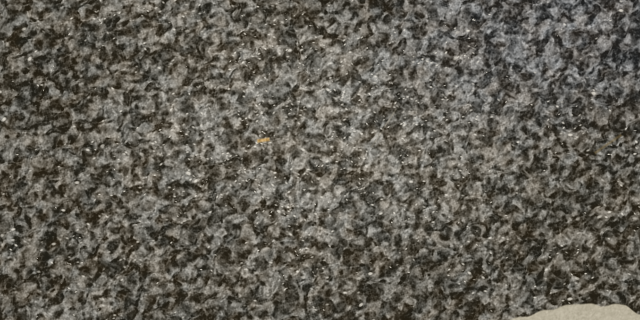
This texture is drawn by a WebGL 1 fragment shader. Its source:

```glsl
precision highp float;
uniform vec2 u_resolution;

float hash(vec2 p) {
  return fract(sin(dot(p, vec2(127.1, 311.7))) * 43758.5453);
}

float noise(vec2 p) {
  vec2 i = floor(p), f = fract(p);
  f = f * f * (3.0 - 2.0 * f);
  return mix(mix(hash(i), hash(i + vec2(1, 0)), f.x),
             mix(hash(i + vec2(0, 1)), hash(i + vec2(1, 1)), f.x), f.y);
}

// Turns a point into a frame tilted by angle a
mat2 tilted(float a) {
  return mat2(cos(a), -sin(a), sin(a), cos(a));
}

// Soft-edged tilted sliver
float sliver(vec2 p, vec2 center, float angle, vec2 halfSize, float blur) {
  vec2 d = abs(tilted(angle) * (p - center)) - halfSize;
  return 1.0 - smoothstep(-blur, blur, max(d.x, d.y));
}

// Bright glints, one candidate per cell
float glints(vec2 p, float scale, float density, float pixel) {
  vec2 cell = floor(p * scale);
  float sum = 0.0;
  for (int y = -1; y <= 1; y++) {
    for (int x = -1; x <= 1; x++) {
      vec2 c = cell + vec2(x, y);
      vec2 jitter = vec2(hash(c + 3.7), hash(c + 9.2));
      vec2 d = tilted(1.8 * hash(c + 5.1) - 0.9) * (p - (c + jitter) / scale);
      float radius = (0.1 + 0.2 * hash(c + 1.3)) / scale;
      float spot = 1.0 - smoothstep(max(radius - pixel, 0.0), radius + pixel, length(d * vec2(0.75, 1.2)));
      sum += spot * step(hash(c + 17.0), density) * (0.4 + 0.6 * hash(c + 23.0));
    }
  }
  return min(sum, 1.0);
}

void main() {
  vec2 p = gl_FragCoord.xy / u_resolution.y;
  float pixel = 1.0 / u_resolution.y;

  // Warped, slightly diagonal grain
  vec2 warp = vec2(noise(p * 38.0), noise(p * 38.0 + 41.0)) - 0.5;
  vec2 q = tilted(0.65) * (p + 0.016 * warp);
  q.x *= 0.85;
  float coarse = 0.55 * noise(q * 54.0) + 0.45 * noise(tilted(0.5) * q * 92.0 + 7.0);
  float patches = smoothstep(0.29, 0.71, coarse);
  float fine = 0.6 * noise(q * 140.0 + 19.0) + 0.4 * noise(tilted(1.1) * p * 205.0 + 31.0);

  // Lamp glow and uneven light
  vec2 r = (p - vec2(1.0, 0.56)) * vec2(0.85, 1.2);
  float glow = exp(-3.2 * dot(r, r));
  float cloud = 0.6 * noise(p * 5.0 + 3.0) + 0.4 * noise(p * 15.0 + 8.0) - 0.5;
  float tone = 0.335 + 0.31 * (patches - 0.5) + 0.46 * (fine - 0.5);
  tone += 0.085 * glow + 0.1 * cloud;

  // Soft floor keeps the dark grains from going black
  tone = 0.5 * (tone + 0.13 + sqrt((tone - 0.13) * (tone - 0.13) + 0.003));

  // Warm stone, cooler toward the upper right
  vec3 color = vec3(tone, tone - 0.016, tone - 0.054);
  float cool = smoothstep(0.9, 1.7, p.x) * smoothstep(0.4, 0.9, p.y);
  color += vec3(-0.012, 0.0, 0.03) * cool;
  color += vec3(0.012, 0.0, -0.012) * (2.0 * noise(q * 34.0 + 61.0) - 1.0);

  // Sparkle, dense under the lamp and clustered elsewhere
  float cluster = smoothstep(0.55, 0.85, noise(p * 9.0 + 13.0));
  float speckled = smoothstep(0.25, 0.7, noise(p * 16.0 + 27.0));
  float density = 0.34 * glow * glow * speckled + 0.07 * cluster;
  float sparkle = glints(p, 85.0, density, pixel);
  sparkle = max(sparkle, glints(p + 4.0, 52.0, 0.06 * cluster, pixel));
  color = mix(color, vec3(0.92, 0.9, 0.85), 0.85 * sparkle);

  // Scratch and straw-coloured chips
  float scratch = sliver(p, vec2(1.2, 0.6), 1.0, vec2(0.07, 0.0015), 0.004);
  color = mix(color, vec3(0.66, 0.63, 0.56), 0.6 * scratch * (0.4 + fine));
  float chip = sliver(p, vec2(0.823, 0.562), 0.15, vec2(0.019, 0.005), 0.004);
  color = mix(color, vec3(0.78, 0.63, 0.38) + 0.3 * (fine - 0.5), 0.9 * chip);
  float straw = sliver(p, vec2(1.9, 0.55), 0.6, vec2(0.05, 0.003), 0.005);
  color = mix(color, vec3(0.52, 0.43, 0.25), 0.5 * straw);

  // Pale slab along the lower right edge
  float rim = 0.052 * smoothstep(1.54, 1.8, p.x) - 0.004;
  rim += 0.012 * (noise(vec2(p.x * 26.0, 2.0)) - 0.5) - 0.03 * smoothstep(1.95, 2.0, p.x);
  float slab = smoothstep(-0.004, 0.004, rim - p.y) * step(1.5, p.x);
  vec3 slabColor = vec3(0.72, 0.69, 0.61) + 0.12 * (fine - 0.5);
  color = mix(color, slabColor, slab);

  gl_FragColor = vec4(clamp(color, 0.0, 1.0), 1.0);
}
```
